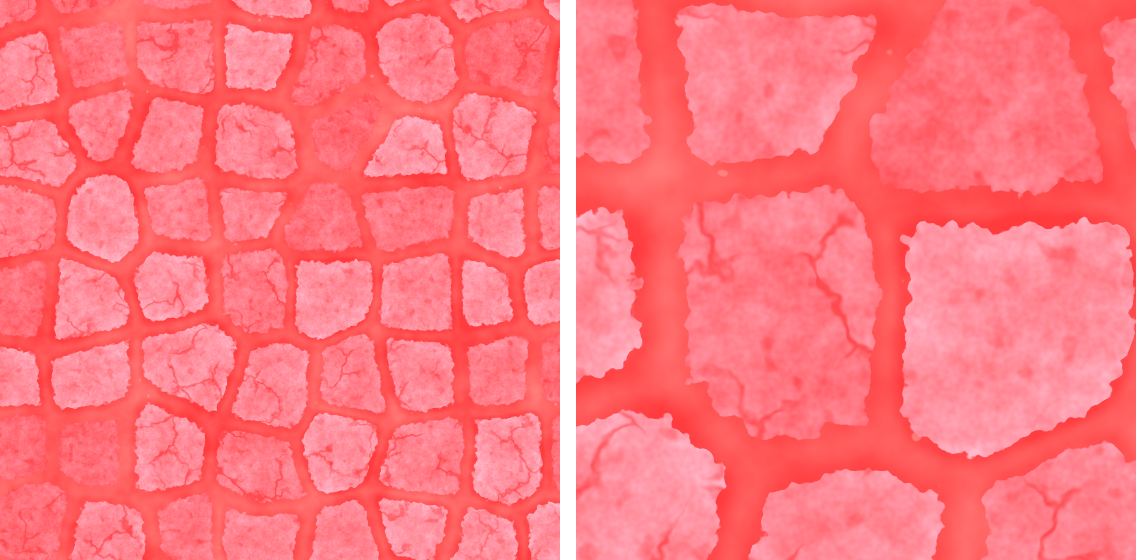
Left, the full canvas; right, a detail of the centre.
Give the GLSL for this texture, as a WebGL 1 fragment shader.

```glsl
precision highp float;
// Rough cracked stones set in a glowing coral-red mortar.
uniform vec2 u_resolution;

vec2 hash2(vec2 p) {
  vec3 q = fract(p.xyx * vec3(0.1031, 0.1030, 0.0973));
  q += dot(q, q.yzx + 33.33);
  return fract((q.xx + q.yz) * q.zy);
}

float gradientNoise(vec2 p) {
  vec2 i = floor(p), f = fract(p);
  vec2 u = f * f * f * (f * (f * 6.0 - 15.0) + 10.0);
  vec4 corner;
  for (int k = 0; k < 4; k++) {
    vec2 o = vec2(mod(float(k), 2.0), floor(float(k) / 2.0));
    float angle = 6.2832 * hash2(i + o + 57.0).x;
    float slope = dot(vec2(cos(angle), sin(angle)), f - o);
    if (k == 0) corner.x = slope;
    else if (k == 1) corner.y = slope;
    else if (k == 2) corner.z = slope;
    else corner.w = slope;
  }
  vec2 rows = mix(corner.xz, corner.yw, u.x);
  return mix(rows.x, rows.y, u.y);
}

float fbm(vec2 p) {
  float sum = 0.0, amp = 0.5;
  for (int i = 0; i < 4; i++) {
    sum += amp * gradientNoise(p);
    p = mat2(1.6, 1.2, -1.2, 1.6) * p + 7.3;
    amp *= 0.55;
  }
  return sum;
}

vec2 seedOf(vec2 cell, float jitter) {
  return cell + 0.5 + (hash2(cell + 11.0) - 0.5) * jitter;
}

// x: distance to the cell border with rounded corners, yz: cell id
vec3 voronoi(vec2 p, float jitter, float sharpness) {
  vec2 base = floor(p), cell = base;
  float best = 9.0;
  for (int y = -1; y <= 1; y++)
    for (int x = -1; x <= 1; x++) {
      vec2 c = base + vec2(x, y);
      float d = length(seedOf(c, jitter) - p);
      if (d < best) { best = d; cell = c; }
    }
  vec2 nearest = seedOf(cell, jitter);
  float sum = 0.0;
  for (int y = -2; y <= 2; y++)
    for (int x = -2; x <= 2; x++) {
      if (x == 0 && y == 0) continue;
      vec2 other = seedOf(cell + vec2(x, y), jitter);
      float d = dot(0.5 * (nearest + other) - p, normalize(other - nearest));
      sum += exp(-sharpness * d);
    }
  return vec3(-log(sum) / sharpness, cell);
}

void main() {
  vec2 p = gl_FragCoord.xy / u_resolution * 7.0 + vec2(20.3, 30.2);
  float pixel = 7.0 / min(u_resolution.x, u_resolution.y);

  // Stone outlines: bent cells with a ragged rim
  vec2 bend = vec2(gradientNoise(p * 1.3), gradientNoise(p * 1.3 + 40.0));
  vec3 stone = voronoi(p + 0.12 * bend, 0.5, 24.0);
  vec2 traits = hash2(stone.yz + 83.0);
  float pale = sqrt(traits.x);
  float inset = mix(0.06, 0.115, traits.y);
  float depth = stone.x - inset + 0.075 * fbm(p * 7.0) + 0.03 * gradientNoise(p * 17.0);
  float mask = smoothstep(-pixel, pixel, depth);

  // Mortar: cloudy, darkest beside the pale stones
  float cloud = fbm(p * 0.8 + 5.0);
  float halo = smoothstep(0.0, inset, stone.x) * pale;
  float mortar = 0.365 + 0.27 * cloud + 0.14 * fbm(p * 3.5) - 0.09 * halo;
  mortar += 0.2 * smoothstep(0.52, 0.62, gradientNoise(p * 10.0 + 3.0));
  mortar = clamp(mortar, 0.23, 0.5);

  // Stone face: blotches, fine grain and a bright worn rim
  float face = mix(0.40, 0.565, pale) + 0.2 * fbm(p * 2.6 + 17.0);
  face += 0.16 * fbm(p * 11.0) + 0.05 * gradientNoise(p * 37.0);
  float rim = exp(-max(depth, 0.0) * 13.0);
  face += rim * pale * (0.085 + 0.2 * fbm(p * 5.0 + 9.0));
  face -= 0.07 * (1.0 - pale * 0.8) * exp(-abs(depth) * 55.0);
  face -= 0.1 * smoothstep(0.3, 0.5, gradientNoise(p * 8.0 + 71.0));

  // Cracks: partly hidden borders of a finer mesh, different in each stone
  vec2 wander = vec2(fbm(p * 3.0 + 25.0), fbm(p * 3.0 + 61.0));
  vec2 meshPoint = p * 2.1 + 0.6 * wander + floor(traits * 40.0);
  float crackDistance = voronoi(meshPoint, 0.9, 60.0).x;
  float cover = smoothstep(-0.12, 0.2, gradientNoise(p * 1.9 + traits * 30.0));
  cover *= smoothstep(0.25, 0.6, hash2(stone.yz + 140.0).x);
  float crackWidth = 0.035 + 0.03 * cover + 0.04 * gradientNoise(p * 5.0);
  float crack = cover * (1.0 - smoothstep(0.0, max(crackWidth, 0.025) + pixel, crackDistance));
  face = clamp(face - 0.19 * crack, 0.3, 0.73);

  vec3 mortarColor = vec3(1.0, mortar, mortar * 0.92 + 0.03);
  vec3 stoneColor = vec3(1.0, face, face * 1.12 - 0.012);
  gl_FragColor = vec4(mix(mortarColor, stoneColor, mask), 1.0);
}
```
